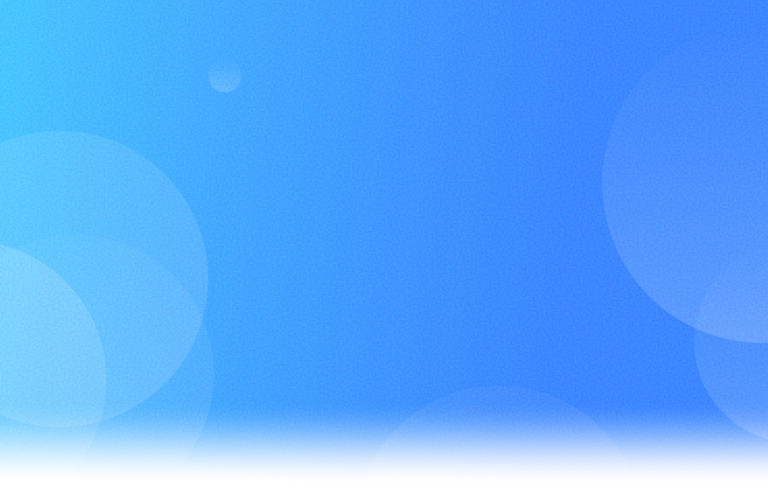
This background is drawn by a WebGL 1 fragment shader. Its source:

```glsl
precision highp float;
// Soft backdrop: a cyan-to-blue gradient with translucent white discs,
// a white mist rising from the bottom edge and a fine coloured grain.
// Lengths are in units of the canvas height, origin at the lower left.

uniform vec2 u_resolution;

vec2 hashGradient(vec2 cell) {
    vec3 q = fract(cell.xyx * vec3(0.1031, 0.1030, 0.0973));
    q += dot(q, q.yzx + 33.33);
    float angle = 6.2832 * fract((q.x + q.y) * q.z);
    return vec2(cos(angle), sin(angle));
}

float gradientNoise(vec2 p) {
    vec2 cell = floor(p);
    vec2 f = p - cell;
    vec2 w = f * f * (3.0 - 2.0 * f);
    vec2 e = vec2(1.0, 0.0);
    float low = mix(dot(hashGradient(cell), f),
                    dot(hashGradient(cell + e), f - e), w.x);
    float high = mix(dot(hashGradient(cell + e.yx), f - e.yx),
                     dot(hashGradient(cell + 1.0), f - 1.0), w.x);
    return mix(low, high, w.y);
}

// White disc whose opacity runs from its top to its bottom
vec3 addDisc(vec3 color, vec2 p, vec2 center, float radius, float top, float bottom) {
    vec2 d = p - center;
    float pixel = 1.0 / u_resolution.y;
    float inside = 1.0 - smoothstep(-pixel, pixel, length(d) - radius);
    float opacity = mix(bottom, top, clamp(0.5 + 0.5 * d.y / radius, 0.0, 1.0));
    return mix(color, vec3(1.0), inside * opacity);
}

void main() {
    vec2 p = gl_FragCoord.xy / u_resolution.y;
    float across = gl_FragCoord.x / u_resolution.x;

    // Slightly tilted base gradient
    float s = clamp((across + 0.08 * (0.7 - p.y)) / 0.77, 0.0, 1.0);
    vec3 color = mix(vec3(0.29, 0.77, 1.0), vec3(0.24, 0.53, 1.0),
                     1.0 - pow(1.0 - s, 1.25));

    // Left cluster
    color = addDisc(color, p, vec2(0.122, 0.433), 0.301, 0.10, 0.13);
    color = addDisc(color, p, vec2(0.152, 0.240), 0.283, 0.04, 0.11);
    color = addDisc(color, p, vec2(-0.067, 0.228), 0.283, 0.16, 0.06);

    // Small upper disc, right pair and lower dome
    color = addDisc(color, p, vec2(0.457, 0.846), 0.0335, 0.0, 0.18);
    color = addDisc(color, p, vec2(1.549, 0.628), 0.325, 0.0, 0.17);
    color = addDisc(color, p, vec2(1.616, 0.305), 0.205, 0.0, 0.16);
    color = addDisc(color, p, vec2(1.014, -0.077), 0.293, 0.04, 0.18);

    // Grain, shifted for each channel
    vec2 g = p * 237.0;
    color += 0.06 * vec3(gradientNoise(g), gradientNoise(g + 41.3),
                         gradientNoise(g + 87.7));

    // White mist along the bottom
    float mist = 1.0 - smoothstep(0.012, 0.187, p.y);
    color = mix(color, vec3(1.0), mist);

    gl_FragColor = vec4(clamp(color, 0.0, 1.0), 1.0);
}
```
